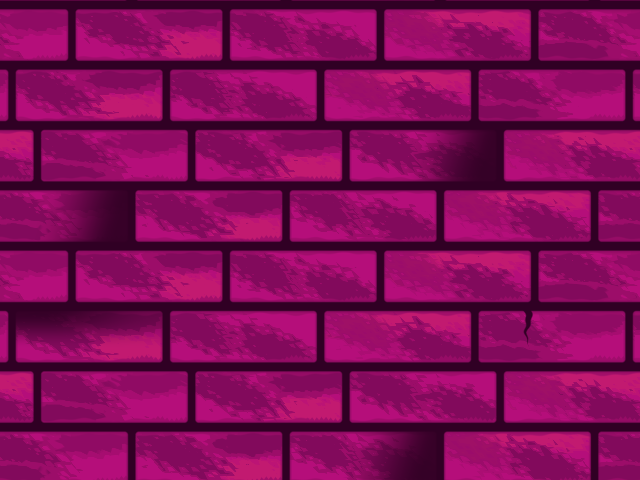
Write a WebGL 1 fragment shader that draws this pattern.

```glsl
precision highp float;

uniform vec2 u_resolution;

// Lengths are fractions of the canvas height
const vec2 PITCH = vec2(0.3214, 0.1257);
const vec2 HALF_BRICK = vec2(0.1528, 0.0535);
const float TOP_JOINT = 0.0101;

const vec3 MORTAR = vec3(0.19, 0.00, 0.14);
const vec3 BASE = vec3(0.71, 0.055, 0.48);
const vec3 MID = vec3(0.61, 0.05, 0.41);
const vec3 DEEP = vec3(0.51, 0.04, 0.36);
const vec3 ROSE = vec3(0.76, 0.10, 0.44);

vec2 hash2(vec2 p) {
  return fract(sin(vec2(dot(p, vec2(127.1, 311.7)), dot(p, vec2(269.5, 183.3)))) * 4375.85);
}

mat2 rotation(float angle) {
  float c = cos(angle), s = sin(angle);
  return mat2(c, -s, s, c);
}

// Diamond-metric cellular noise gives angular edges
float cellular(vec2 p) {
  vec2 id = floor(p), f = fract(p);
  float nearest = 2.0;
  for (int y = -1; y <= 1; y++) {
    for (int x = -1; x <= 1; x++) {
      vec2 g = vec2(float(x), float(y));
      vec2 d = abs(g + hash2(id + g) - f);
      nearest = min(nearest, d.x + d.y);
    }
  }
  return nearest;
}

float roundedBox(vec2 p, vec2 halfSize, float radius) {
  vec2 q = abs(p) - halfSize + radius;
  return length(max(q, 0.0)) + min(max(q.x, q.y), 0.0) - radius;
}

float same(float a, float b) {
  return 1.0 - step(0.5, abs(a - b));
}

// Positive inside a tilted ellipse with a ragged border
float stain(vec2 p, vec2 center, vec2 radii, float tilt, float rough) {
  return 1.0 - length(rotation(tilt) * (p - center) / radii) + rough;
}

vec3 paintStain(vec3 color, float field, float weight, float aa) {
  color = mix(color, MID, weight * smoothstep(-aa, aa, field));
  return mix(color, DEEP, weight * smoothstep(-aa, aa, field - 0.3));
}

vec3 paintRose(vec3 color, float field, float weight, float aa) {
  vec3 soft = mix(BASE, ROSE, 0.55);
  color = mix(color, soft, weight * smoothstep(-aa, aa, field));
  return mix(color, ROSE, weight * smoothstep(-aa, aa, field - 0.35));
}

// Face coordinates: y runs 0 to 1 downward, x runs 0 to about 2.86
vec3 brickFace(vec2 b, vec2 seed, float aa) {
  float kind = seed.x;
  vec2 vary = hash2(seed + 3.7) - 0.5;
  vec2 shift = vary * vec2(0.25, 0.1);
  float rough = 0.75 * (cellular(rotation(0.45) * b * vec2(4.0, 9.0) + seed * 7.0) - 0.45);
  float isA = same(kind, 0.0), isB = same(kind, 1.0);
  float isC = same(kind, 2.0), isD = same(kind, 3.0);
  float soft = 2.0 * aa;

  vec3 color = BASE;
  color = paintRose(color, stain(b, vec2(2.2, 0.78) + shift, vec2(1.2, 0.32), 0.1, rough), isA, soft);
  color = paintRose(color, stain(b, vec2(1.8, 0.12) + shift, vec2(1.6, 0.42), -0.08, rough), isC, soft);
  color = paintStain(color, stain(b, vec2(0.65, 0.36) + shift, vec2(1.05, 0.36), 0.38, rough), 1.0 - 0.6 * isC, soft);
  color = paintStain(color, stain(b, vec2(2.2, 0.78) + shift, vec2(1.05, 0.36), 0.4, rough), max(isB, isC), soft);
  color = paintStain(color, stain(b, vec2(2.2, 0.16) + shift, vec2(1.0, 0.32), -0.06, 0.4 * rough), max(isA, 0.6 * isD), soft);
  color = paintStain(color, stain(b, vec2(0.4, 0.84) + shift, vec2(1.2, 0.28), 0.0, 0.3 * rough), isD, soft);

  // Worn strips with small spikes along the long edges
  float wave = 0.02 * sin(b.x * 5.0 + seed.y * 2.0) + 0.015 * sin(b.x * 13.0 + kind);
  float tuft = 0.11 * abs(fract(b.x * 11.0) - 0.5) * smoothstep(2.1, 2.3, b.x);
  float strip = max(0.06 + wave - b.y, b.y - 0.94 + wave + tuft);
  return mix(color, MID, 0.8 * smoothstep(-aa, aa, strip));
}

// Burnt bricks fade toward the joint colour
float burn(vec2 b, vec2 cell) {
  vec4 hits = step(abs(vec4(2.0, 3.0, 7.0, 5.0) - cell.y) + abs(vec4(1.0, -1.0, 1.0, 0.0) - cell.x), vec4(0.5));
  float right = smoothstep(1.1, 2.75, b.x + 0.3 * (b.y - 0.5));
  float top = (1.0 - smoothstep(0.0, 0.75, b.y)) * (1.0 - 0.6 * smoothstep(0.6, 2.8, b.x));
  return right * (hits.x + hits.y + hits.z) + top * hits.w;
}

float crack(vec2 b, float aa) {
  float path = 0.95 + 0.03 * sin(b.y * 11.0) + 0.015 * sin(b.y * 27.0);
  float width = 0.075 * (1.0 - b.y / 0.62);
  return 1.0 - smoothstep(-aa, aa, abs(b.x - path) - width);
}

void main() {
  vec2 p = vec2(gl_FragCoord.x, u_resolution.y - gl_FragCoord.y) / u_resolution.y;
  float pixel = 1.0 / u_resolution.y;

  // Four-course staggered bond
  float row = floor((p.y - TOP_JOINT) / PITCH.y);
  float offset = 0.078 + 0.388 * mod(1.0 - row, 4.0);
  vec2 grid = vec2(p.x / PITCH.x - offset, (p.y - TOP_JOINT) / PITCH.y);
  vec2 cell = vec2(floor(grid.x), row);
  vec2 local = (grid - cell - 0.5) * PITCH;

  float edge = roundedBox(local, HALF_BRICK, 0.007);
  vec2 b = (local + HALF_BRICK) / (2.0 * HALF_BRICK.y);
  float aa = pixel / (2.0 * HALF_BRICK.y);

  vec3 face = brickFace(b, mod(cell, 4.0), aa);
  face = mix(face, DEEP, 0.5 * smoothstep(-0.006, -0.001, edge));
  face = mix(face, MORTAR, 0.95 * burn(b, cell));
  face = mix(face, MORTAR, crack(b, aa) * same(cell.x, 3.0) * same(cell.y, 5.0));
  gl_FragColor = vec4(mix(face, MORTAR, smoothstep(-pixel, pixel, edge)), 1.0);
}
```
